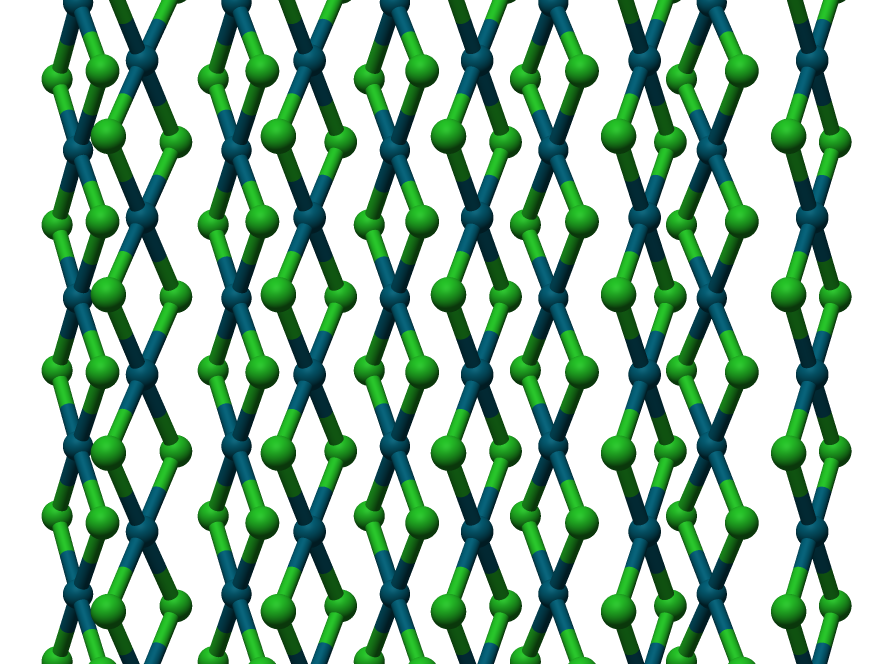
Reproduce this pattern procedurally as a WebGL 2 fragment shader.

```glsl
#version 300 es
precision highp float;
// Ball-and-stick crystal: five back and five front vertical chains on white.
// Each pixel ray meets spheres and tilted cylinders; the nearest hit is lit
// by one lamp from above. Only the closest link of each chain is tested.
uniform vec2 u_resolution;
out vec4 outColor;

#define CANVAS_UNITS 570.0   // design units over the canvas height
#define CHAINS 5.0           // chains in each layer
#define LAYER_GAP 200.0      // depth from back layer to front layer
#define TILT_DEPTH 50.0      // depth of a green atom from its chain axis
#define BOND_RADIUS 6.7
#define AMBIENT 0.29
#define SAMPLES 3            // antialiasing samples along each side
#define GREEN vec3(0.14, 0.75, 0.15)
#define TEAL vec3(0.015, 0.37, 0.46)
#define LAMP vec3(-0.2, -0.65, 0.73) // y points down, z to the viewer

vec3 shade(vec3 base, vec3 normal) {
  vec3 lamp = normalize(LAMP);
  float diffuse = max(dot(normal, lamp), 0.0);
  float gloss = pow(max(dot(normal, normalize(lamp + vec3(0, 0, 1))), 0.0), 24.0);
  return base * (AMBIENT + 0.72 * diffuse) + 0.05 * gloss;
}

// nearest holds the visible colour in rgb and its depth in a.
void atom(vec2 p, vec3 center, float radius, vec3 color, inout vec4 nearest) {
  vec2 d = p - center.xy;
  float h2 = radius * radius - dot(d, d);
  if (h2 < 0.0) return;
  float h = sqrt(h2);
  if (center.z + h > nearest.a)
    nearest = vec4(shade(color, vec3(d, h) / radius), center.z + h);
}

// Cylinder from a metal atom to a green atom, changing colour halfway.
void bond(vec2 p, vec3 metal, vec3 green, inout vec4 nearest) {
  vec3 span = green - metal;
  float len = length(span);
  vec3 axis = span / len;
  vec3 start = vec3(p - metal.xy, 0.0);
  vec3 across = start - axis * dot(start, axis);
  vec3 ray = vec3(0, 0, 1) - axis * axis.z;
  float a = dot(ray, ray);
  float b = dot(across, ray);
  float disc = b * b - a * (dot(across, across) - BOND_RADIUS * BOND_RADIUS);
  if (disc < 0.0) return;
  float t = (sqrt(disc) - b) / a;
  float along = dot(start, axis) + t * axis.z;
  if (along < 0.0 || along > len || metal.z + t < nearest.a) return;
  vec3 color = along < 0.5 * len ? TEAL : GREEN;
  nearest = vec4(shade(color, (across + t * ray) / BOND_RADIUS), metal.z + t);
}

// columns: first x, pitch.  top, period, radius: left green, metal, right green.
// reach: left and right offsets of the first chain, then their change per chain.
void layer(vec2 p, vec2 columns, vec3 top, vec3 period, vec3 radius,
           vec4 reach, float depth, float tilt, inout vec4 nearest) {
  float chain = clamp(floor((p.x - columns.x) / columns.y + 0.5), 0.0, CHAINS - 1.0);
  float row = floor((p.y - top.y) / period.y + 0.5);
  float x = columns.x + columns.y * chain;
  vec2 offset = reach.xy + reach.zw * chain;
  vec3 metal = vec3(x, top.y + period.y * row, depth);
  atom(p, metal, radius.y, TEAL, nearest);
  for (int k = 0; k < 2; k++) {           // link above, link below
    float link = row - 1.0 + float(k);
    vec2 y = top.xz + period.xz * link;
    vec3 left = vec3(x + offset.x, y.x, depth - tilt * TILT_DEPTH);
    vec3 right = vec3(x + offset.y, y.y, depth + tilt * TILT_DEPTH);
    atom(p, left, radius.x, GREEN, nearest);
    atom(p, right, radius.z, GREEN, nearest);
    bond(p, metal, left, nearest);
    bond(p, metal, right, nearest);
  }
}

vec3 crystal(vec2 p) {
  vec4 nearest = vec4(1.0, 1.0, 1.0, -1e4);
  // Back layer: right atoms lean toward the viewer.
  layer(p, vec2(67, 136), vec3(68, 2, 61), vec3(125, 127, 129.3),
        vec3(13.3, 13, 14.5), vec4(-18, 21, -2, 1.2), 0.0, 1.0, nearest);
  // Front layer: left atoms lean toward the viewer.
  layer(p, vec2(122, 143.8), vec3(117, 52, 122), vec3(136, 134.8, 132.7),
        vec3(15.2, 14, 14), vec4(-29, 29, 2.2, -2.3), LAYER_GAP, -1.0, nearest);
  return nearest.rgb;
}

void main() {
  vec3 sum = vec3(0.0);
  for (int j = 0; j < SAMPLES; j++)
    for (int i = 0; i < SAMPLES; i++) {
      vec2 jitter = (vec2(i, j) + 0.5) / float(SAMPLES) - 0.5;
      vec2 p = (gl_FragCoord.xy + jitter) / u_resolution.y;
      sum += crystal(vec2(p.x, 1.0 - p.y) * CANVAS_UNITS);
    }
  outColor = vec4(sum / float(SAMPLES * SAMPLES), 1.0);
}
```
